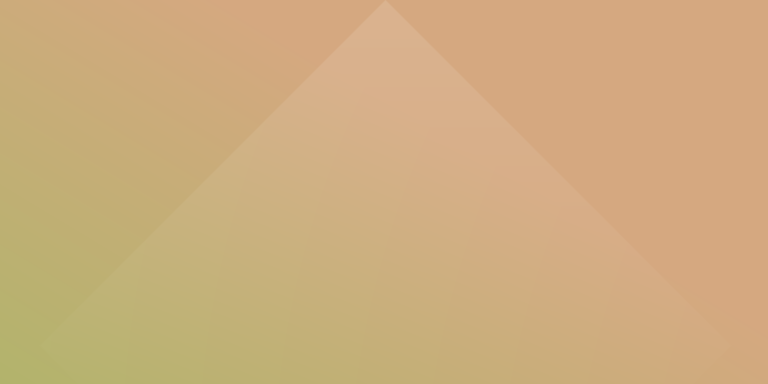
A WebGL 2 fragment shader for this background:

```glsl
#version 300 es
precision highp float;

uniform vec2 u_resolution;
out vec4 fragColor;

// Lengths are in canvas heights, measured from the lower left.
const vec3 GREEN = vec3(0.698, 0.704, 0.422);
const vec3 ORANGE = vec3(0.835, 0.660, 0.502);
const vec3 SHEEN = vec3(1.0);
const vec2 GRADIENT_SLOPE = vec2(0.448, 0.743);
const vec2 DIAMOND_CENTRE = vec2(1.004, 0.100);
const float DIAMOND_RADIUS = 0.900;
const float SHEEN_BOTTOM = 0.008;
const float SHEEN_TOP = 0.120;

// Signed distance to a square standing on its corner
float diamondDistance(vec2 p, float radius) {
    return (abs(p.x) + abs(p.y) - radius) * inversesqrt(2.0);
}

void main() {
    vec2 p = gl_FragCoord.xy / u_resolution.y;
    float pixel = 1.0 / u_resolution.y;

    // Diagonal backdrop, solid orange past the end of the ramp
    float ramp = clamp(dot(p, GRADIENT_SLOPE), 0.0, 1.0);
    vec3 colour = mix(GREEN, ORANGE, ramp);

    // Pale diamond that fades towards the bottom
    float edge = diamondDistance(p - DIAMOND_CENTRE, DIAMOND_RADIUS);
    float cover = 1.0 - smoothstep(-pixel, pixel, edge);
    float strength = mix(SHEEN_BOTTOM, SHEEN_TOP, p.y);
    colour = mix(colour, SHEEN, cover * strength);

    fragColor = vec4(colour, 1.0);
}
```
